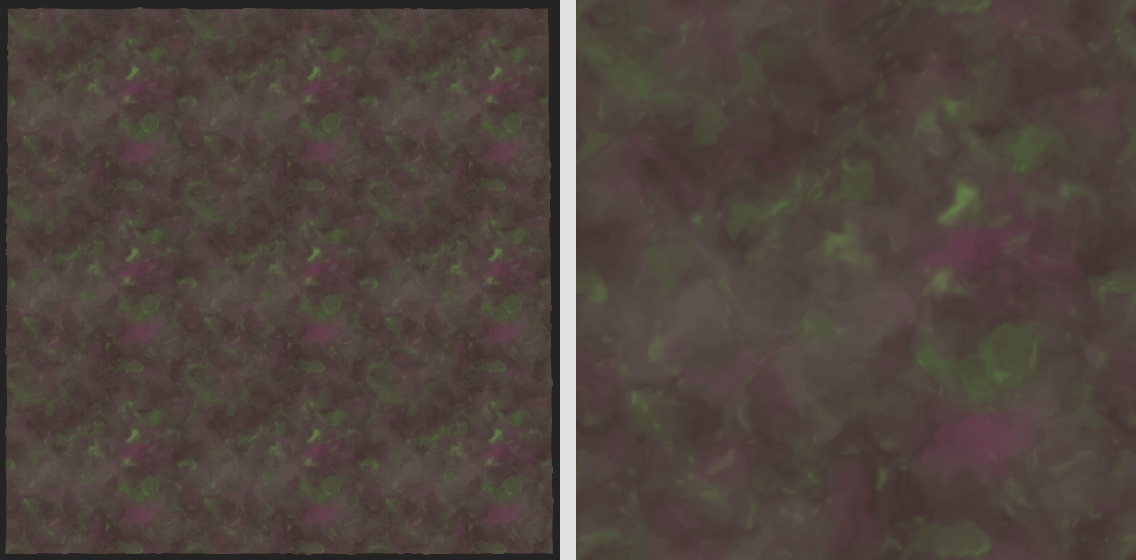
Left: the whole. Right: its middle third, enlarged.
This texture is drawn by a three.js fragment shader. Its source:

```glsl
// Mossy, plum-stained cloudy ground tiled three by three on a dark frame.
varying vec2 vUv;

#define REPEATS 3.0
#define ORIGIN vec2(0.0125, 0.012)
#define SPAN 0.972
#define WARP 0.016
#define FRAME vec3(0.140, 0.140, 0.140)
#define DARK vec3(0.262, 0.202, 0.193)
#define PALE vec3(0.362, 0.326, 0.300)
#define MOSS vec3(0.305, 0.365, 0.230)
#define PLUM vec3(0.405, 0.235, 0.310)
#define GLOW vec3(0.420, 0.550, 0.310)

const float TAU = 6.2831853;

float hash(vec2 p) {
  p = fract(p * vec2(0.1031, 0.1137));
  p += dot(p, p.yx + 33.33);
  return fract((p.x + p.y) * p.x * 43.7);
}

// Layered sines with whole-number wave vectors, so the tile is seamless.
float cloud(vec2 p, float low, float seed) {
  float sum = 0.0;
  for (int i = 0; i < 26; i++) {
    float n = float(i);
    float octave = exp2(n * 0.155);
    float angle = n * 2.39996 + seed;
    vec2 wave = floor(low * octave * vec2(cos(angle), sin(angle)) + 0.5);
    float phase = hash(vec2(n + 3.0, seed * 17.0 + 5.0));
    sum += pow(octave, -0.72) * sin(TAU * (dot(wave, p) + phase));
  }
  return sum * 0.5;
}

// Cellular specks: one soft dot in some of the cells, wrapped at the tile edge.
float specks(vec2 p, float cells, float density) {
  vec2 q = p * cells;
  vec2 base = floor(q);
  float light = 0.0;
  for (int y = -1; y <= 1; y++) {
    for (int x = -1; x <= 1; x++) {
      vec2 cell = base + vec2(float(x), float(y));
      vec2 id = mod(cell, cells) + cells;
      vec2 dot2 = vec2(hash(id + 11.0), hash(id + 47.0));
      vec2 d = q - cell - dot2;
      float on = step(1.0 - density, hash(id + 83.0));
      light += on * exp(-dot(d, d) * 14.0);
    }
  }
  return light;
}

// Soft elliptical stain, wrapped at the tile edge.
float stain(vec2 p, vec2 center, vec2 size) {
  vec2 d = (fract(p - center + 0.5) - 0.5) / size;
  return exp(-dot(d, d));
}

// Uneven edge of the sheet: slow waves with a few small chips.
float ragged(float t, float seed) {
  float chip = step(0.84, hash(vec2(floor(t * 90.0) + 7.0, seed)));
  return 0.0006 * sin(t * 31.0 + seed) + 0.0005 * sin(t * 83.0) + 0.0018 * chip;
}

vec3 ground(vec2 p) {
  vec2 w = p + WARP * vec2(cloud(p, 3.0, 1.3), cloud(p, 3.0, 4.1));
  float tone = cloud(w, 2.0, 2.7);
  float fine = cloud(w, 6.0, 5.9);
  float hue = cloud(w, 3.0, 8.2);

  // Broad light and shade
  float haze = stain(w, vec2(0.14, 0.43), vec2(0.13, 0.11))
    + stain(w, vec2(0.45, 0.42), vec2(0.24, 0.13));
  float shade = stain(w, vec2(0.55, 0.09), vec2(0.17, 0.11))
    + stain(w, vec2(0.50, 0.80), vec2(0.20, 0.09))
    + stain(w, vec2(0.97, 0.62), vec2(0.09, 0.16));
  float level = 0.40 + 0.13 * tone + 0.09 * fine + 0.32 * haze - 0.22 * shade;
  vec3 color = mix(DARK, PALE, clamp(level, 0.0, 1.0));

  // Plum stains
  float plum = stain(w, vec2(0.72, 0.56), vec2(0.10, 0.06))
    + 0.6 * stain(w, vec2(0.81, 0.65), vec2(0.05, 0.05))
    + 0.8 * stain(w, vec2(0.73, 0.24), vec2(0.09, 0.06))
    + 0.6 * stain(w, vec2(0.26, 0.17), vec2(0.05, 0.04))
    + 0.5 * stain(w, vec2(0.80, 0.98), vec2(0.07, 0.05));
  plum = plum * (0.72 + 0.18 * fine) + 0.28 * smoothstep(0.5, 2.0, -hue);
  color = mix(color, PLUM, clamp(plum, 0.0, 0.8));

  // Moss patches
  float moss = 0.8 * stain(w, vec2(0.07, 0.93), vec2(0.09, 0.08))
    + 0.8 * stain(w, vec2(0.70, 0.83), vec2(0.07, 0.03))
    + 0.8 * stain(w, vec2(0.82, 0.75), vec2(0.08, 0.05))
    + 0.7 * stain(w, vec2(0.40, 0.67), vec2(0.09, 0.06))
    + 0.7 * stain(w, vec2(0.70, 0.35), vec2(0.10, 0.035));
  moss = moss * (0.68 + 0.22 * fine) + 0.42 * smoothstep(0.4, 2.0, hue);
  color = mix(color, MOSS, clamp(moss, 0.0, 0.8));

  // Bright tufts and scattered specks
  float tuft = stain(w, vec2(0.675, 0.645), vec2(0.026, 0.018))
    + 0.7 * stain(w, vec2(0.475, 0.556), vec2(0.055, 0.014))
    + 0.8 * stain(w, vec2(0.695, 0.50), vec2(0.022, 0.020));
  float grains = specks(w, 17.0, 0.16) + 0.8 * specks(w, 34.0, 0.10);
  float glow = 0.75 * tuft + grains * (0.22 + 0.25 * clamp(moss, 0.0, 1.0));
  return mix(color, GLOW, clamp(glow, 0.0, 0.85));
}

void main() {
  vec2 tile = fract((vUv - ORIGIN) / SPAN * REPEATS);
  float left = vUv.x - mix(0.0104, 0.0143, vUv.y) + ragged(vUv.y, 2.0);
  float right = mix(0.987, 0.979, vUv.y) - vUv.x + ragged(vUv.y, 5.0);
  float bottom = vUv.y - 0.0115 + ragged(vUv.x, 8.0);
  float top = 0.984 - vUv.y + ragged(vUv.x, 12.0);
  float inside = min(min(left, right), min(bottom, top));
  vec3 color = mix(FRAME, ground(tile), smoothstep(-0.001, 0.001, inside));
  gl_FragColor = vec4(color, 1.0);
}
```
